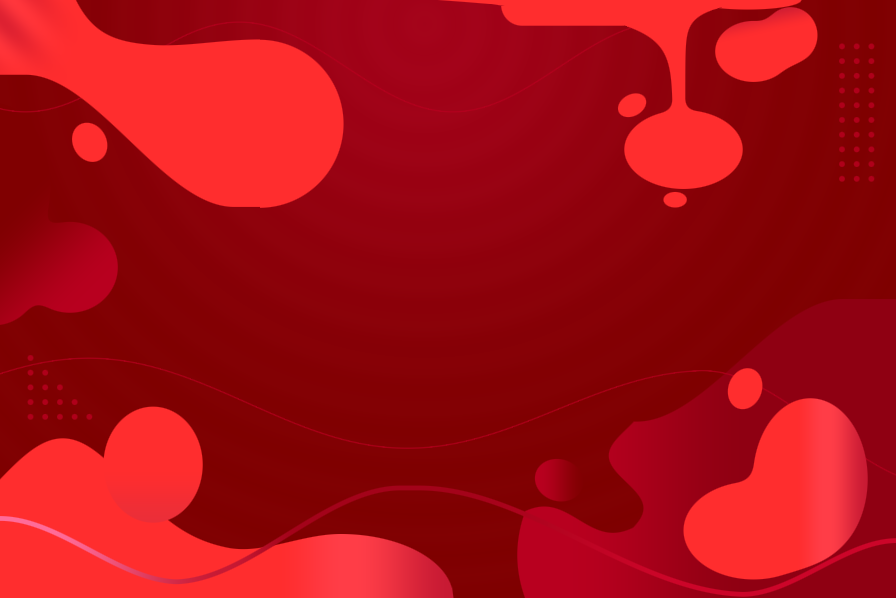
A WebGL 2 fragment shader for this background:

```glsl
#version 300 es
precision highp float;

uniform vec2 u_resolution;
out vec4 outColor;

const vec3 DARK = vec3(0.50, 0.00, 0.005);
const vec3 GLOW = vec3(0.64, 0.01, 0.10);
const vec3 CRIMSON = vec3(0.72, 0.00, 0.12);
const vec3 WINE = vec3(0.56, 0.00, 0.07);
const vec3 CORAL = vec3(1.00, 0.175, 0.18);
const vec3 SHEEN = vec3(1.00, 0.24, 0.28);
const vec3 ROSE = vec3(0.78, 0.10, 0.20);
const vec3 PINK = vec3(1.00, 0.42, 0.60);

float coverage(float d) {
  return clamp(0.5 - d / max(fwidth(d), 1e-4), 0.0, 1.0);
}

float smoothUnion(float a, float b, float k) {
  float h = max(k - abs(a - b), 0.0) / k;
  return min(a, b) - 0.25 * h * h * k;
}

float ellipse(vec2 p, vec2 center, vec2 radii, float angle) {
  float c = cos(angle), s = sin(angle);
  vec2 q = mat2(c, -s, s, c) * (p - center);
  return (length(q / radii) - 1.0) * min(radii.x, radii.y);
}

// Antialiased stroke along y = curve(x), corrected for slope
float stroke(float offset, float width) {
  float slope = length(vec2(dFdx(offset), dFdy(offset))) / max(abs(dFdy(offset)), 1e-4);
  return coverage(abs(offset) / slope - 0.5 * width);
}

float dotGrid(vec2 p, vec2 origin, vec2 last, float diagonal) {
  const float STEP = 2.46;
  vec2 id = clamp(round((p - origin) / STEP), vec2(0.0), last);
  float dot = coverage(length(p - origin - id * STEP) - 0.48);
  return dot * step(id.x + id.y, diagonal);
}

// Long neck on the left that ends in a round head
float topLeftBlob(vec2 p) {
  float top = 92.2 + 7.8 * exp((12.7 - p.x) / 3.9) + 1.2 * smoothstep(25.4, 43.4, p.x);
  float bottom = 87.5 - 22.1 * smoothstep(4.3, 39.1, p.x);
  float head = length(p - vec2(43.4, 79.3)) - 14.05;
  return p.x < 43.4 ? max(p.y - top, bottom - p.y) : head;
}

float leftBlob(vec2 p) {
  float d = ellipse(p, vec2(11.7, 55.3), vec2(8.0, 7.6), 0.0);
  d = smoothUnion(d, ellipse(p, vec2(-1.0, 68.8), vec2(9.4, 14.0), 0.0), 3.0);
  return smoothUnion(d, length(p - vec2(-1.0, 53.0)) - 7.4, 3.0);
}

float bottomLeftHills(vec2 p) {
  float t = max(0.0, (p.x - 57.0) / 18.8);
  float low = (7.5 + 3.2 * smoothstep(38.0, 57.0, p.x)) * sqrt(max(0.0, 1.0 - t * t));
  float u = (p.x - 10.5) / 15.8;
  return p.y - low - 19.2 * exp(-u * u);
}

float bottomRightWave(vec2 p) {
  float top = 29.5 + 20.5 * smoothstep(106.5, 141.0, p.x);
  float side = 104.7 - 2.9 * cos((p.y - 23.8) * 0.357);
  float upper = max(p.y - top, side - p.x);
  float shelf = 13.1 + 2.2 * cos((p.x - 91.0) * 0.273);
  float edge = 86.5 + 0.025 * (p.y - 7.2) * (p.y - 7.2);
  return min(upper, max(p.y - shelf, edge - p.x));
}

float drip(vec2 p) {
  float depth = 100.0 - p.y;
  float left = 112.5 - 8.0 * exp((4.3 - depth) / 2.7);
  float right = 114.6 + 3.1 * exp((2.3 - depth) / 1.6);
  float neck = max(max(left - p.x, p.x - right), depth - 20.0);
  float slab = length(p - vec2(clamp(p.x, 87.3, 109.4), 99.2)) - 3.5;
  float bulb = ellipse(p, vec2(114.3, 75.0), vec2(9.9, 6.6), 0.0);
  float film = ellipse(p, vec2(125.0, 100.0), vec2(9.0, 1.6), 0.0);
  return min(min(smoothUnion(neck, bulb, 2.0), slab), film);
}

void main() {
  vec2 p = 100.0 * gl_FragCoord.xy / u_resolution.y; // canvas height = 100

  // Backdrop with a faintly ringed glow from the top
  float r = length(p - vec2(71.0, 96.0));
  vec3 color = mix(GLOW, DARK, smoothstep(0.0, 78.0, r)) + 0.004 * sin(r * 0.9);

  // Dark layered waves
  vec3 leftTone = mix(DARK, CRIMSON, smoothstep(14.0, -14.0, p.y - p.x - 50.0));
  color = mix(color, leftTone, coverage(leftBlob(p)));
  vec3 waveTone = mix(CRIMSON, WINE, smoothstep(95.0, 126.0, p.x));
  color = mix(color, waveTone, coverage(bottomRightWave(p)));
  vec3 pebbleTone = mix(CRIMSON, DARK, smoothstep(90.0, 98.0, p.x));
  color = mix(color, pebbleTone, coverage(ellipse(p, vec2(93.5, 19.7), vec2(4.1, 3.5), -0.3)));

  // Dots and thin lines
  float dots = dotGrid(p, vec2(140.8, 70.1), vec2(2.0, 9.0), 99.0);
  dots += dotGrid(p, vec2(5.1, 30.3), vec2(4.0), 4.0);
  color = mix(color, CRIMSON, 0.85 * dots);
  float highLine = p.y - 88.8 - 7.5 * cos((p.x - 40.0) * 0.088);
  color = mix(color, CRIMSON, 0.7 * stroke(highLine, 0.22) * smoothstep(112.0, 106.0, p.x));
  float midLine = p.y - 33.4 - 7.0 * cos((p.x - 15.6) * 0.0607) + 0.02 * p.x
    + 7.8 * smoothstep(117.0, 150.0, p.x);
  color = mix(color, CRIMSON, 0.7 * stroke(midLine, 0.22));

  // Lower left hills and egg
  vec3 hillTone = mix(CORAL, SHEEN, smoothstep(46.0, 58.0, p.x));
  hillTone = mix(hillTone, ROSE, smoothstep(59.0, 76.0, p.x));
  color = mix(color, hillTone, coverage(bottomLeftHills(p)));
  vec3 eggTone = mix(CORAL, vec3(0.92, 0.18, 0.22), smoothstep(22.0, 12.0, p.y));
  color = mix(color, eggTone, coverage(ellipse(p, vec2(25.6, 22.3), vec2(8.3, 9.7), 0.0)));

  // Thick ribbon
  float ribbon = 13.3 - 10.6 * smoothstep(0.0, 30.0, p.x) + 15.7 * smoothstep(29.0, 67.0, p.x)
    - 17.8 * smoothstep(70.0, 125.0, p.x) + 9.0 * smoothstep(124.0, 150.0, p.x);
  vec3 ribbonTone = mix(PINK, ROSE, smoothstep(8.0, 38.0, p.x));
  ribbonTone = mix(ribbonTone, GLOW, smoothstep(38.0, 50.0, p.x));
  ribbonTone = mix(ribbonTone, vec3(0.80, 0.02, 0.16), smoothstep(75.0, 115.0, p.x));
  color = mix(color, ribbonTone, stroke(p.y - ribbon, 0.8));

  // Bright blobs
  float corner = smoothstep(14.0, 0.0, p.x) * smoothstep(84.0, 96.0, p.y);
  vec3 neckTone = mix(CORAL, mix(SHEEN, ROSE, 0.5 + 0.5 * sin((p.x + p.y) * 0.6)), 0.6 * corner);
  color = mix(color, neckTone, coverage(topLeftBlob(p)));
  color = mix(color, CORAL, coverage(drip(p)));
  float bean = smoothUnion(ellipse(p, vec2(126.0, 91.4), vec2(6.4, 5.1), 0.0),
    ellipse(p, vec2(132.2, 94.1), vec2(4.5, 4.7), 0.0), 2.0);
  vec3 beanTone = mix(CORAL, ROSE, smoothstep(0.0, 5.0, p.y - 92.5 - 0.22 * (p.x - 120.0)));
  color = mix(color, beanTone, coverage(bean));
  float kidney = smoothUnion(ellipse(p, vec2(135.5, 19.9), vec2(9.6, 13.5), 0.0),
    ellipse(p, vec2(126.0, 11.3), vec2(11.7, 8.2), 0.0), 3.0);
  vec3 kidneyTone = mix(CORAL, SHEEN, smoothstep(133.0, 138.0, p.x));
  color = mix(color, mix(kidneyTone, ROSE, smoothstep(138.5, 145.5, p.x)), coverage(kidney));

  // Droplets
  float drops = ellipse(p, vec2(15.0, 76.2), vec2(2.8, 3.4), 0.5);
  drops = min(drops, ellipse(p, vec2(124.6, 35.0), vec2(2.8, 3.5), -0.35));
  drops = min(drops, ellipse(p, vec2(105.7, 82.4), vec2(2.5, 1.8), 0.5));
  drops = min(drops, ellipse(p, vec2(112.9, 66.6), vec2(1.95, 1.3), 0.0));
  color = mix(color, CORAL, coverage(drops));

  outColor = vec4(color, 1.0);
}
```
